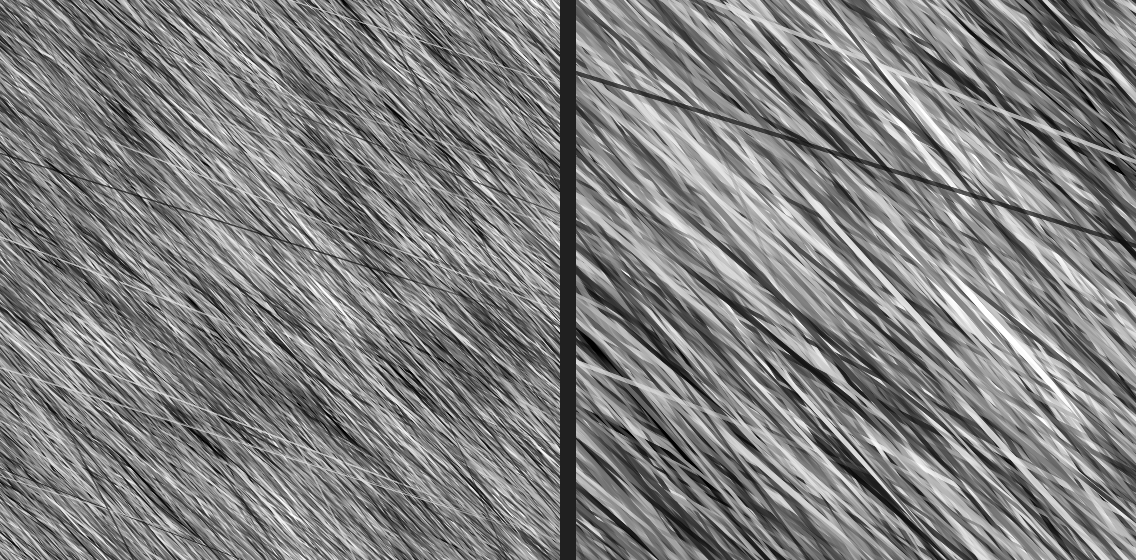
Left, the full canvas; right, a detail of the centre.
Reproduce this texture procedurally as a WebGL 1 fragment shader.

```glsl
precision highp float;

uniform vec2 u_resolution;

const float MAIN_ANGLE = 0.74;
const int FINE_LAYERS = 46;
const int LONG_LAYERS = 17;

vec4 hash4(vec3 key) {
  vec4 q = fract(key.xyzx * vec4(0.1031, 0.1030, 0.0973, 0.1099));
  q += dot(q, q.wzxy + 33.33);
  return fract((q.xxyz + q.yzzw) * q.zywx);
}

float cornerSlope(vec2 corner, vec2 offset, float seed) {
  vec2 gradient = hash4(vec3(corner, seed)).xy * 2.0 - 1.0;
  return dot(gradient, offset);
}

float gradientNoise(vec2 p, float seed) {
  vec2 cell = floor(p);
  vec2 f = p - cell;
  vec2 blend = f * f * f * (f * (f * 6.0 - 15.0) + 10.0);
  vec2 e = vec2(1.0, 0.0);
  float low = mix(cornerSlope(cell, f, seed),
                  cornerSlope(cell + e.xy, f - e.xy, seed), blend.x);
  float high = mix(cornerSlope(cell + e.yx, f - e.yx, seed),
                   cornerSlope(cell + e.xx, f - e.xx, seed), blend.x);
  return mix(low, high, blend.y);
}

// Coordinates along and across a direction that falls to the right
vec2 alignTo(vec2 p, float angle) {
  vec2 along = vec2(cos(angle), -sin(angle));
  return vec2(dot(p, along), dot(p, vec2(-along.y, along.x)));
}

float layerAngle(float seed, float spread) {
  vec4 r = hash4(vec3(seed, 7.0, 31.0));
  return MAIN_ANGLE + spread * (r.x + r.y - 1.0);
}

// One tapered stroke per cell: x = shade, y = coverage, z = random strength
vec3 strokeLayer(vec2 q, vec2 cellSize, vec2 halfWidths, float seed, float pixel) {
  q += 4.0 + 3.0 * hash4(vec3(seed, 19.0, 5.0)).xy;
  float row = floor(q.y / cellSize.y);
  float along = q.x / cellSize.x + hash4(vec3(row, 3.0, seed)).x;
  vec4 r = hash4(vec3(row, floor(along), seed + 50.0));
  vec4 s = hash4(vec3(floor(along), row, seed + 150.0));

  float across = q.y - (row + 0.5 + 0.36 * (r.x - 0.5)) * cellSize.y;
  float halfWidth = mix(halfWidths.x, halfWidths.y, r.y);
  float body = 1.0 - smoothstep(halfWidth - 0.5 * pixel,
                                halfWidth + 0.5 * pixel, abs(across));

  float reach = mix(0.28, 0.5, s.x);
  float taper = 1.0 - smoothstep(reach * 0.55, reach, abs(fract(along) - 0.5));
  return vec3(r.z, body * taper, s.y);
}

void main() {
  float side = min(u_resolution.x, u_resolution.y);
  vec2 p = gl_FragCoord.xy / side;
  float pixel = 1.0 / side;

  // Soft elongated patches and a fine streaked ground
  vec2 grainAxis = alignTo(p, MAIN_ANGLE) + 5.0;
  float patchTone = 0.16 * gradientNoise(grainAxis * vec2(2.5, 8.0), 11.0)
                  + 0.12 * gradientNoise(grainAxis * vec2(5.0, 24.0), 12.0);
  float tone = 0.5 + patchTone
             + 0.4 * gradientNoise(grainAxis * vec2(12.0, 220.0), 13.0);

  // Dense short fibres
  for (int i = 0; i < FINE_LAYERS; i++) {
    float seed = float(i) + 1.0;
    vec2 q = alignTo(p, layerAngle(seed, 0.36));
    vec3 stroke = strokeLayer(q, vec2(0.23, 0.0075), vec2(0.0007, 0.0019), seed, pixel);
    float shade = stroke.x + patchTone;
    tone = mix(tone, shade, stroke.y * mix(0.45, 0.9, stroke.z));
  }

  // Sparse long scratches, either bright or dark
  for (int i = 0; i < LONG_LAYERS; i++) {
    float seed = float(i) + 301.0;
    vec2 q = alignTo(p, layerAngle(seed, 0.58));
    vec3 stroke = strokeLayer(q, vec2(1.7, 0.19), vec2(0.0007, 0.0014), seed, pixel);
    float shade = mix(0.06, 0.88, step(0.45, stroke.x));
    tone = mix(tone, shade, stroke.y * mix(0.15, 0.8, stroke.z));
  }

  gl_FragColor = vec4(vec3(clamp(tone, 0.0, 1.0)), 1.0);
}
```
